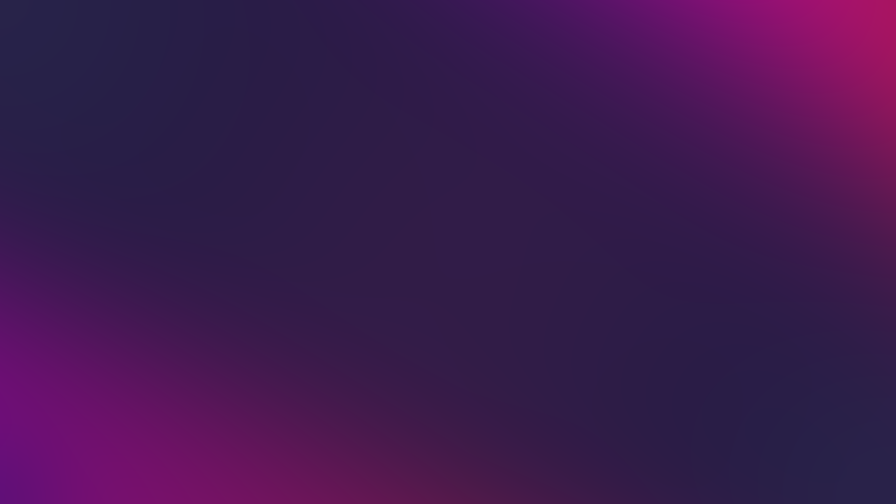
This background is drawn by a Shadertoy shader. Its source:

```glsl
// A dark indigo field lit by two soft diagonal glows: rose and violet from
// the upper right, magenta and violet from the lower left. Each glow is an
// exponential falloff along a slanted axis, tinted along the canvas width.

const vec3 INDIGO  = vec3(0.145, 0.106, 0.268);
const vec3 PLUM    = vec3(0.192, 0.110, 0.280);
const vec3 SLATE   = vec3(0.155, 0.136, 0.286);
const vec3 ROSE    = vec3(0.66, 0.08, 0.38);
const vec3 VIOLET  = vec3(0.66, 0.00, 0.74);
const vec3 MAGENTA = vec3(0.47, 0.05, 0.48);
const vec3 WINE    = vec3(0.49, 0.09, 0.31);
const vec3 PURPLE  = vec3(0.38, 0.06, 0.47);

// Light that fades with distance; a higher power gives a flatter core.
float falloff(float dist, float width, float power) {
    return exp(-pow(max(dist, 0.0) / width, power));
}

// Round gaussian spot.
float spot(vec2 p, vec2 center, float radius) {
    return falloff(length(p - center), radius, 2.0);
}

// Dark field: warmer in the middle, greyer in the two unlit corners.
vec3 darkField(vec2 p, float aspect) {
    vec3 color = mix(INDIGO, PLUM, spot(p, vec2(0.5 * aspect, 0.46), 0.55));
    float corners = spot(p, vec2(0.0, 1.0), 0.38)
                  + spot(p, vec2(aspect, 0.0), 0.32);
    return mix(color, SLATE, min(corners, 1.0));
}

// Blend a slanted glow whose tint runs from one colour to another.
vec3 addGlow(vec3 color, vec3 tintA, vec3 tintB, float along, float amount) {
    return mix(color, mix(tintA, tintB, clamp(along, 0.0, 1.0)), amount);
}

void mainImage(out vec4 fragColor, in vec2 fragCoord) {
    // Height-based units, origin at the lower left.
    vec2 p = fragCoord / iResolution.y;
    float aspect = iResolution.x / iResolution.y;
    vec3 color = darkField(p, aspect);

    // Upper right: rose at the corner, violet along the top edge.
    vec2 fromCorner = vec2(aspect, 1.0) - p;
    float upper = falloff(dot(fromCorner, vec2(1.0, 1.33)), 0.597, 2.0);
    color = addGlow(color, ROSE, VIOLET, fromCorner.x / 0.85, upper);

    // Lower left: purple corner, magenta side, wine along the bottom edge.
    float lower = falloff(dot(p, vec2(0.46, 1.0)), 0.475, 3.0);
    vec3 sideTint = mix(MAGENTA, PURPLE, spot(p, vec2(0.0), 0.16));
    color = addGlow(color, sideTint, WINE, p.x / 0.93, lower);

    fragColor = vec4(color, 1.0);
}
```
